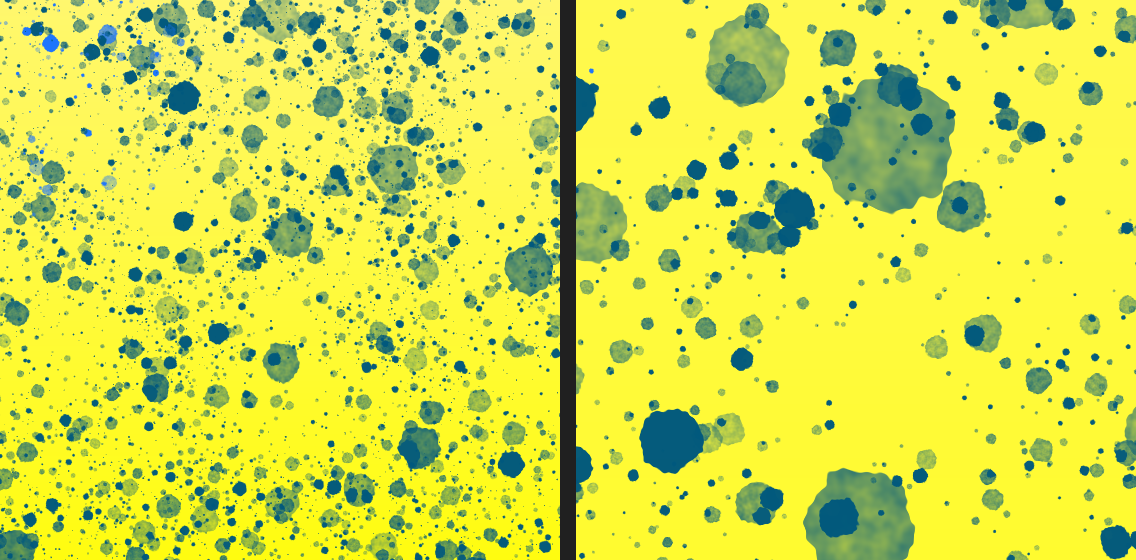
Left, the full canvas; right, a detail of the centre.
A Shadertoy shader for this texture:

```glsl
const vec3 LEMON = vec3(1.0, 0.99, 0.06);
const vec3 PALE_YELLOW = vec3(1.0, 0.97, 0.43);
const vec3 TEAL_INK = vec3(0.0, 0.345, 0.49);
const vec3 AZURE_INK = vec3(0.10, 0.45, 1.0);

vec4 hash4(vec3 p) {
    vec4 q = fract(p.xyzx * vec4(0.1031, 0.1030, 0.0973, 0.1099));
    q += dot(q, q.wzxy + 33.33);
    return fract((q.xxyz + q.yzzw) * q.zywx);
}

float gradientDot(vec2 corner, vec2 offset) {
    float angle = 6.2832 * hash4(vec3(corner, 7.0)).x;
    return dot(vec2(cos(angle), sin(angle)), offset);
}

float gradientNoise(vec2 p) {
    vec2 i = floor(p), f = fract(p);
    vec2 u = f * f * f * (f * (f * 6.0 - 15.0) + 10.0);
    vec2 e = vec2(1.0, 0.0);
    float low = mix(gradientDot(i, f), gradientDot(i + e, f - e), u.x);
    float high = mix(gradientDot(i + e.yx, f - e.yx), gradientDot(i + 1.0, f - 1.0), u.x);
    return mix(low, high, u.y);
}

// Soft-edged coverage, where distance is in units of the spot radius
float coverage(float dist, float blur) {
    return 1.0 - smoothstep(-blur, blur, dist);
}

// One translucent drop with a ragged rim, mottled body and optional dark lobe
vec3 paintDrop(vec3 color, vec2 local, float blur, vec4 look, float darkShare, float azureShare) {
    vec2 seed = look.xy * 90.0;
    float wobble = 0.22 * gradientNoise(local * 1.3 + seed)
                 + 0.10 * gradientNoise(local * 4.5 + seed);
    float d = length(local) + wobble;
    float body = coverage(d - 1.0, blur);

    float isDark = step(look.y, darkShare);
    float opacity = mix(0.27, 0.74, look.x);
    float mottling = gradientNoise(local * 2.2 + seed.yx) + 0.5 * gradientNoise(local * 6.0 + seed);
    opacity *= 1.0 + mix(0.65, 0.22, look.x) * mottling;
    opacity += 0.09 * smoothstep(0.65, 1.0, d);
    opacity = mix(opacity, 0.98, isDark);

    float angle = 6.2832 * look.z;
    vec2 lobeCenter = 0.6 * vec2(cos(angle), sin(angle));
    float lobe = coverage(length(local - lobeCenter) + wobble - mix(0.25, 0.62, look.x), blur);
    opacity = mix(opacity, 0.97, lobe * step(0.66, look.w));

    float isAzure = step(fract(look.w * 13.7), azureShare);
    vec3 ink = mix(TEAL_INK, AZURE_INK, isAzure);
    return mix(color, ink, body * clamp(opacity, 0.0, 1.0));
}

// A jittered grid of drops; radii are in units of a cell
vec3 scatterDrops(vec3 color, vec2 uv, float cells, vec2 radii, float share, float darkShare) {
    vec2 p = uv * cells + cells * 0.37;
    vec2 home = floor(p);
    float pixel = cells / iResolution.y;
    for (int y = -1; y <= 1; y++) {
        for (int x = -1; x <= 1; x++) {
            vec2 cell = home + vec2(x, y);
            vec4 place = hash4(vec3(cell, cells));
            vec2 center = cell + place.xy;
            vec2 where = center / cells - 0.37;
            float radius = mix(radii.x, radii.y, place.z * place.z);
            vec2 local = (p - center) / radius;

            // Drops gather in loose clusters
            float chance = share * (1.0 + 1.7 * gradientNoise(where * 5.0 + 3.0));
            if (place.w > chance || dot(local, local) > 2.2) continue;

            // Azure appears only toward the upper left
            float azureShare = 0.28 * (1.0 - smoothstep(0.12, 0.5, where.x))
                             * smoothstep(0.55, 0.72, where.y);
            vec4 look = hash4(vec3(cell, cells + 31.0));
            color = paintDrop(color, local, 0.8 * pixel / radius, look, darkShare, azureShare);
        }
    }
    return color;
}

void mainImage(out vec4 fragColor, in vec2 fragCoord) {
    vec2 uv = fragCoord / iResolution.y;
    vec3 color = mix(LEMON, PALE_YELLOW, uv.y);

    // Large drops first, fine spatter last
    color = scatterDrops(color, uv, 7.0, vec2(0.15, 0.31), 0.50, 0.08);
    color = scatterDrops(color, uv, 13.0, vec2(0.15, 0.31), 0.58, 0.13);
    color = scatterDrops(color, uv, 23.0, vec2(0.14, 0.31), 0.55, 0.22);
    color = scatterDrops(color, uv, 41.0, vec2(0.12, 0.29), 0.42, 0.30);
    color = scatterDrops(color, uv, 72.0, vec2(0.10, 0.26), 0.24, 0.35);
    color = scatterDrops(color, uv, 110.0, vec2(0.08, 0.20), 0.17, 0.35);

    fragColor = vec4(color, 1.0);
}
```
